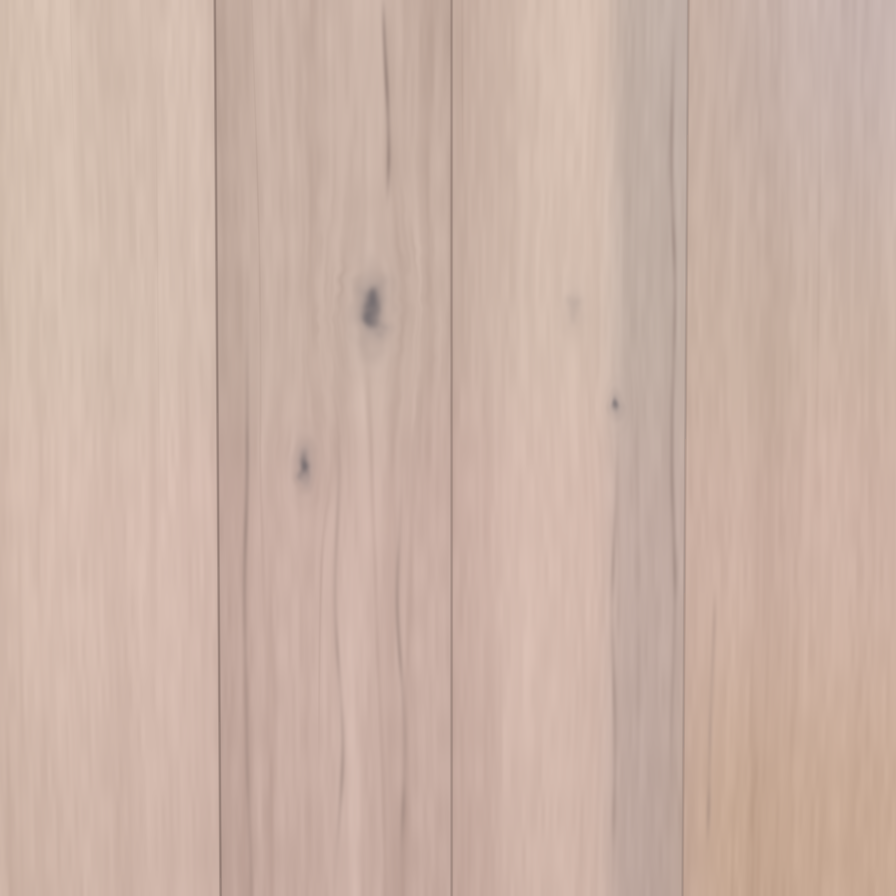
Give the GLSL for this texture, as a Shadertoy shader.

```glsl
// Four pale oak planks standing side by side, with fine vertical grain.
// Stretched noise makes the grain, which bends around a few knots; each
// plank has its own tone, and soft light and warm tints cross the floor.

#define PLANK_WIDTH 0.261
#define FIRST_EDGE -0.018
#define SEAM_WIDTH 0.0026
#define SEAM_FAN 0.025
#define BAND_CONTRAST 0.050
#define GRAIN_CONTRAST 0.055
#define PORE_CONTRAST 0.028
#define KNOT_BEND 0.95
#define SEAM_COLOR vec3(0.49, 0.41, 0.38)
#define KNOT_COLOR vec3(0.34, 0.33, 0.36)
#define STREAK_COLOR vec3(0.56, 0.48, 0.45)

const int KNOTS = 4;
const int STREAKS = 7;

float hash(vec2 p) {
    return fract(sin(dot(p, vec2(127.1, 311.7))) * 43758.5453);
}

float noise(vec2 p) {
    vec2 i = floor(p), f = fract(p);
    f = f * f * (3.0 - 2.0 * f);
    return mix(mix(hash(i), hash(i + vec2(1, 0)), f.x),
               mix(hash(i + vec2(0, 1)), hash(i + vec2(1, 1)), f.x), f.y);
}

// Noise centred on zero
float wave(vec2 p) { return noise(p) - 0.5; }

// Base tone of a plank; t runs across its width
vec3 plankTone(float id, float t) {
    if (id < 0.5) return mix(vec3(0.838, 0.757, 0.695), vec3(0.825, 0.737, 0.685), t);
    if (id < 1.5) return vec3(0.780, 0.690, 0.642) - 0.025 * (1.0 - smoothstep(0.0, 0.22, t));
    if (id < 2.5) {
        vec3 tone = mix(vec3(0.770, 0.677, 0.627), vec3(0.842, 0.755, 0.700), smoothstep(0.05, 0.42, t));
        return mix(tone, vec3(0.757, 0.687, 0.645), smoothstep(0.60, 0.76, t));
    }
    return vec3(0.797, 0.704, 0.645);
}

void mainImage(out vec4 fragColor, in vec2 fragCoord) {
    vec2 uv = fragCoord / iResolution.xy;
    float pixel = 1.0 / iResolution.x;

    // Plank layout: the seams fan out slightly towards the top
    float x = uv.x - SEAM_FAN * (uv.y - 0.5) * (uv.x - 0.504);
    float across = (x - FIRST_EDGE) / PLANK_WIDTH;
    float id = floor(across);
    float t = across - id;

    // Knots: x, y, radius, darkness
    vec4 knots[KNOTS] = vec4[KNOTS](
        vec4(0.415, 0.655, 0.0110, 0.72), vec4(0.340, 0.482, 0.0065, 0.66),
        vec4(0.687, 0.548, 0.0042, 0.55), vec4(0.640, 0.660, 0.0090, 0.14));
    float bend = 0.0, knotMask = 0.0, rings = 0.0;
    for (int i = 0; i < KNOTS; i++) {
        vec4 k = knots[i];
        vec2 d = uv - k.xy;
        vec2 q = d * vec2(1.0, 0.45) / k.z;
        q += 0.9 * vec2(wave(uv * 90.0), wave(uv * 70.0 + 9.0));
        float r2 = dot(q, q);
        bend += d.x * KNOT_BEND * k.w * exp(-0.06 * r2);
        rings += k.w * sin(4.0 * sqrt(r2)) * exp(-0.12 * r2);
        knotMask = max(knotMask, k.w * (0.78 * exp(-1.1 * r2) + 0.22 * exp(-0.25 * r2)));
    }

    // Grain: stretched noise, offset per plank
    float drift = 0.012 * wave(vec2(x * 9.0 + id * 5.0, uv.y * 3.0));
    vec2 g = vec2(x - bend + drift + id * 3.7, uv.y + id * 11.0);
    float knotty = id == 1.0 ? 1.25 : 0.8;
    float band = wave(g * vec2(22.0, 0.9));
    float grain = 0.6 * wave(g * vec2(75.0, 1.8)) + 0.4 * wave(g * vec2(170.0, 4.0));
    float pores = wave(g * vec2(230.0, 22.0));
    float vein = 1.0 - smoothstep(0.0, 0.05, abs(wave(g * vec2(30.0, 1.1) + 40.0)));
    vein *= smoothstep(0.4, 0.75, noise(g * vec2(14.0, 3.0)));

    vec3 color = plankTone(id, t);
    color += knotty * (BAND_CONTRAST * band + GRAIN_CONTRAST * grain) * vec3(0.95, 1.0, 1.0);
    color += PORE_CONTRAST * pores - 0.022 * knotty * vein - 0.014 * rings;

    // Tints: rosy below the middle, cool at top right, amber at bottom right
    float low = 1.0 - smoothstep(0.42, 0.64, uv.y + 0.06 * wave(uv * vec2(14.0, 3.0)));
    color += low * vec3(0.010, -0.006, 0.002);
    color -= 0.022 * (1.0 - smoothstep(0.0, 0.35, uv.y));
    color += vec3(-0.015, 0.005, 0.045) * smoothstep(0.65, 1.0, uv.x) * smoothstep(0.55, 1.0, uv.y);
    color += vec3(-0.005, -0.014, -0.045) * smoothstep(0.72, 0.82, uv.x) * (1.0 - smoothstep(0.05, 0.42, uv.y));

    // Long dark streaks: x, y, half length, darkness
    vec4 streaks[STREAKS] = vec4[STREAKS](
        vec4(0.430, 0.890, 0.13, 0.60), vec4(0.277, 0.300, 0.42, 0.42),
        vec4(0.447, 0.240, 0.24, 0.34), vec4(0.377, 0.260, 0.28, 0.34),
        vec4(0.752, 0.550, 0.50, 0.42), vec4(0.688, 0.250, 0.28, 0.32),
        vec4(0.797, 0.190, 0.16, 0.34));
    for (int i = 0; i < STREAKS; i++) {
        vec4 s = streaks[i];
        float sway = 0.012 * wave(vec2(float(i) * 7.0, uv.y * 6.0));
        float off = (x - s.x - sway) / 0.0028;
        float fade = 1.0 - smoothstep(0.5, 1.0, abs(uv.y - s.y) / s.z);
        float broken = 0.4 + 0.8 * noise(vec2(float(i) * 13.0, uv.y * 22.0));
        color = mix(color, STREAK_COLOR, s.w * fade * broken * exp(-off * off));
    }
    color = mix(color, KNOT_COLOR, knotMask);

    // Seams: a fine dark line with soft shade, fainter towards the right
    float seam = floor(across + 0.5);
    float gap = abs(across - seam) * PLANK_WIDTH;
    float line = 1.0 - smoothstep(0.5 * SEAM_WIDTH - pixel, 0.5 * SEAM_WIDTH + pixel, gap);
    float depth = 0.92 - 0.17 * seam;
    color = mix(color, SEAM_COLOR, depth * (0.80 * line + 0.12 * exp(-gap / 0.006)));

    fragColor = vec4(clamp(color, 0.0, 1.0), 1.0);
}
```
